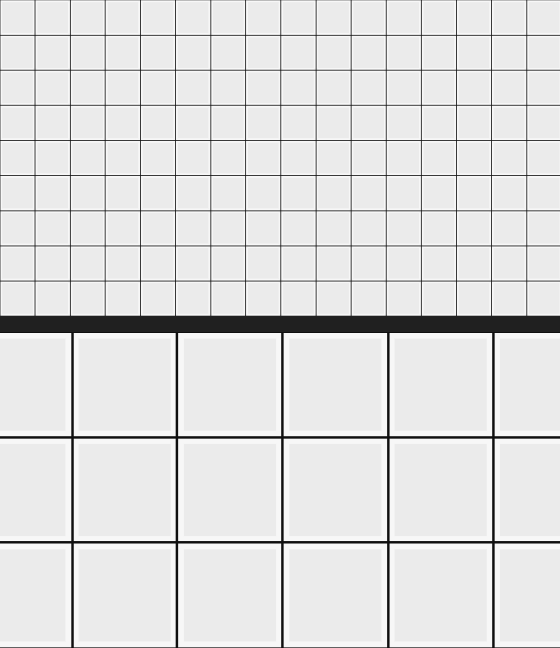
Top, the full canvas; bottom, a detail of the centre.
Reproduce this pattern procedurally as a Shadertoy shader.

```glsl
// Square grid: thin dark rules on pale grey, nine rows high and sixteen columns
// wide on a 16:9 canvas. Each rule has a faint light fringe and a tiny offset;
// bands are box-filtered over the pixel so they stay smooth at any size.

const float ROWS = 9.0;             // cells down the canvas; cells are square
const float LINE_WIDTH = 0.0234;    // in cells
const float FRINGE_WIDTH = 0.125;   // in cells, both sides together
const float LINE_DRIFT = 0.0056;    // largest offset of a rule, in cells
const vec3 PAPER = vec3(0.922);
const vec3 FRINGE = vec3(0.970);
const vec3 INK = vec3(0.060);

float hash(float n) {
    n = fract(n * 0.1031);
    n *= n + 33.33;
    return fract(n * (n + n));
}

// Share of a pixel covered by a band centred on zero.
vec2 bandCoverage(vec2 dist, float width, float pixel) {
    vec2 upper = min(dist + 0.5 * pixel, vec2(0.5 * width));
    vec2 lower = max(dist - 0.5 * pixel, vec2(-0.5 * width));
    return clamp((upper - lower) / pixel, 0.0, 1.0);
}

void mainImage(out vec4 fragColor, in vec2 fragCoord) {
    float pixel = ROWS / iResolution.y;
    vec2 p = fragCoord * pixel;

    // Signed distance to the nearest vertical and horizontal rule
    vec2 index = floor(p + 0.5);
    vec2 drift = vec2(hash(index.x + 3.0), hash(index.y + 41.0)) * 2.0 - 1.0;
    vec2 dist = p - index - drift * LINE_DRIFT;

    // Light fringe first, then the rules over it
    vec2 fringe = bandCoverage(p - index, FRINGE_WIDTH, pixel);
    vec2 rule = bandCoverage(dist, LINE_WIDTH, pixel);
    vec3 color = mix(PAPER, FRINGE, max(fringe.x, fringe.y));
    color = mix(color, INK, 1.0 - (1.0 - rule.x) * (1.0 - rule.y));

    fragColor = vec4(color, 1.0);
}
```
